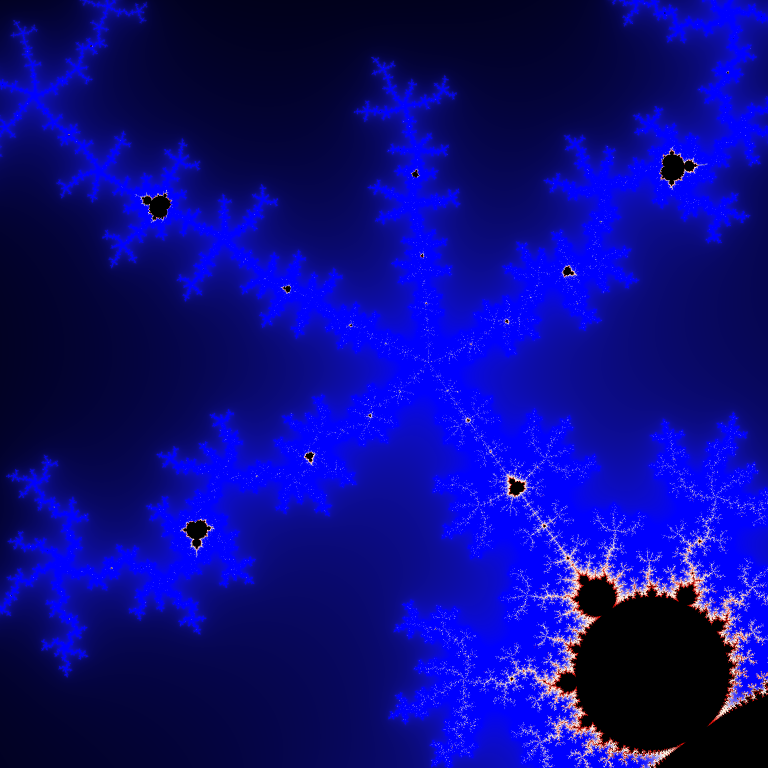
Give the GLSL for this background, as a Shadertoy shader.

```glsl
// Five-armed Mandelbrot filaments glowing blue around a hub, with a black bulb at lower right.

const vec2 VIEW_CENTER = vec2(-0.568, 0.640);
const float VIEW_SIZE = 0.1;
const int MAX_STEPS = 400;
const int SAMPLES = 2; // per axis

const vec3 BLUE = vec3(0.0, 0.0, 1.0);
const vec3 WHITE = vec3(1.0, 0.96, 0.9);
const vec3 RED = vec3(0.9, 0.05, 0.02);
const vec3 BLACK = vec3(0.0);

vec2 complexSquare(vec2 z) {
    return vec2(z.x * z.x - z.y * z.y, 2.0 * z.x * z.y);
}

// Smooth escape count of z -> z^2 + c, or -1 inside the set
float escapeCount(vec2 c, int maxSteps) {
    vec2 z = vec2(0.0);
    for (int i = 1; i <= maxSteps; i++) {
        z = complexSquare(z) + c;
        float r2 = dot(z, z);
        if (r2 > 256.0) return float(i) - log2(0.5 * log2(r2));
    }
    return -1.0;
}

// Dark blue far away, then blue, white and red towards the boundary
vec3 escapeColor(float count) {
    if (count < 0.0) return BLACK;
    float glow = clamp((count - 5.3) * 0.04, 0.0, 1.0);
    float haze = 0.35 * glow * glow * (1.0 - glow);
    vec3 color = BLUE * glow + vec3(haze, haze, 0.0);
    color = mix(color, WHITE, smoothstep(65.0, 125.0, count));
    color = mix(color, RED, smoothstep(130.0, 240.0, count));
    return mix(color, BLACK, smoothstep(260.0, 400.0, count));
}

// Canvas position to the complex plane
vec2 toPlane(vec2 position, vec2 canvas) {
    vec2 centered = (position - 0.5 * canvas) / min(canvas.x, canvas.y);
    return VIEW_CENTER + VIEW_SIZE * centered;
}

void mainImage(out vec4 fragColor, in vec2 fragCoord) {
    // Average a grid of samples to smooth the edges
    vec3 total = vec3(0.0);
    for (int y = 0; y < SAMPLES; y++) {
        for (int x = 0; x < SAMPLES; x++) {
            vec2 offset = (vec2(x, y) + 0.5) / float(SAMPLES) - 0.5;
            vec2 c = toPlane(fragCoord + offset, iResolution.xy);
            total += escapeColor(escapeCount(c, MAX_STEPS));
        }
    }
    fragColor = vec4(total / float(SAMPLES * SAMPLES), 1.0);
}
```
